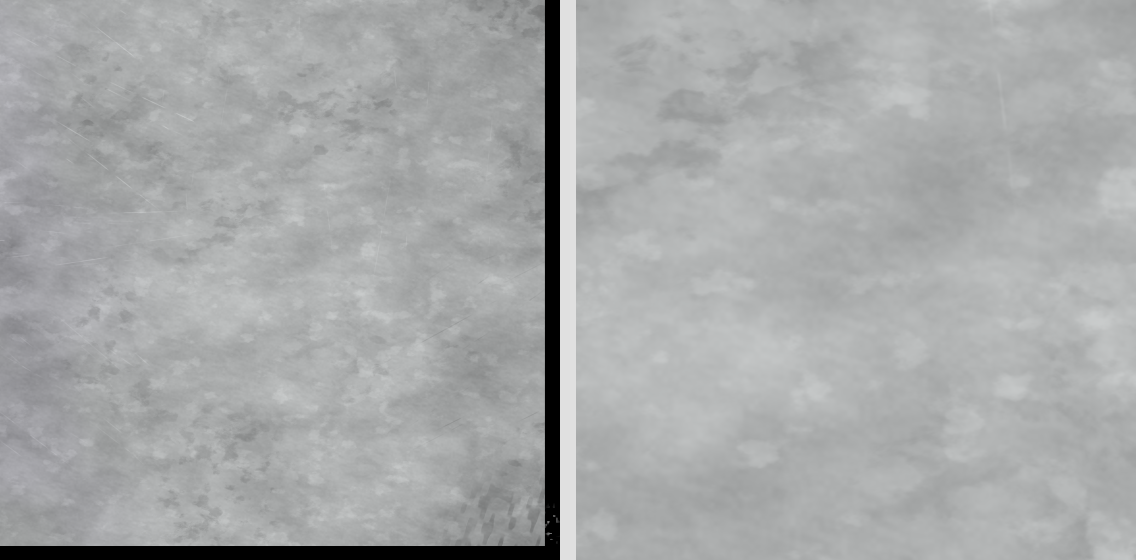
Left, the full canvas; right, a detail of the centre.
Reproduce this texture procedurally as a three.js fragment shader.

```glsl
// Worn grey concrete sheet with a black margin at the right and bottom.
// Broad tone fields carry layered noise: clouds, mottling, dark flakes and
// fine slanted grain, crossed by faint families of looped pale scratches.

#define BASE_TONE 0.663
#define CLOUD_AMOUNT 0.15
#define MOTTLE_AMOUNT 0.15
#define GRAIN_AMOUNT 0.042
#define FLAKE_AMOUNT 0.075
#define SCRATCH_AMOUNT 0.075
#define SCRATCHES 16
#define SHEET_RIGHT 0.973
#define SHEET_BOTTOM 0.025
#define EDGE 0.001

varying vec2 vUv;

float hash(vec2 p) {
  vec3 q = fract(vec3(p.xyx) * 0.1031);
  q += dot(q, q.yzx + 33.33);
  return fract((q.x + q.y) * q.z);
}

float noise(vec2 p) {
  vec2 i = floor(p), f = fract(p);
  f = f * f * f * (f * (f * 6.0 - 15.0) + 10.0);
  float low = mix(hash(i), hash(i + vec2(1.0, 0.0)), f.x);
  float high = mix(hash(i + vec2(0.0, 1.0)), hash(i + vec2(1.0, 1.0)), f.x);
  return mix(low, high, f.y);
}

mat2 rotation(float a) {
  return mat2(cos(a), sin(a), -sin(a), cos(a));
}

float fbm(vec2 p) {
  float sum = 0.0, weight = 0.5;
  for (int i = 0; i < 5; i++) {
    sum += weight * noise(p);
    p = rotation(0.45) * p * 2.03 + 17.3;
    weight *= 0.5;
  }
  return sum / 0.97;
}

// Soft round field: 1 at the centre, 0 beyond the radii.
float blob(vec2 p, vec2 centre, vec2 radii) {
  return 1.0 - smoothstep(0.0, 1.0, length((p - centre) / radii));
}

// Thin stroke with tapering ends, at an angle through a centre.
float stroke(vec2 p, vec2 centre, float angle, float halfLength, float width) {
  vec2 q = rotation(-angle) * (p - centre);
  float taper = 1.0 - smoothstep(0.3, 1.0, abs(q.x) / halfLength);
  return taper * (1.0 - smoothstep(0.0, width, abs(q.y)));
}

// A family of roughly parallel scratches scattered over a box.
float scratches(vec2 p, vec2 corner, vec2 size, float angle, float seed) {
  float sum = 0.0;
  for (int i = 0; i < SCRATCHES; i++) {
    vec2 id = vec2(float(i) * 3.7 + 1.0, seed);
    vec2 centre = corner + size * vec2(hash(id), hash(id + 41.0));
    float turn = angle + 0.3 * (hash(id + 83.0) - 0.5);
    float reach = mix(0.02, 0.14, pow(hash(id + 127.0), 2.0));
    float strength = mix(0.2, 1.0, hash(id + 59.0));
    sum += strength * stroke(p, centre, turn, reach, 0.0019);
  }
  return min(sum, 1.3) * smoothstep(0.2, 0.65, noise(p * 65.0 + seed));
}

// Broad light and dark regions of the sheet.
float broadTone(vec2 p) {
  float tone = BASE_TONE;
  tone -= 0.105 * blob(p, vec2(0.94, 0.93), vec2(0.23, 0.36));
  tone -= 0.085 * blob(p, vec2(1.0, 0.02), vec2(0.34, 0.30));
  tone -= 0.050 * blob(p, vec2(0.02, 0.22), vec2(0.28, 0.30));
  tone -= 0.045 * blob(p, vec2(0.08, 0.74), vec2(0.42, 0.36));
  tone += 0.035 * blob(p, vec2(0.58, 0.70), vec2(0.36, 0.46));
  return tone;
}

void main() {
  vec2 p = vUv;
  vec2 warped = p + 0.045 * (vec2(fbm(p * 7.0 + 5.0), fbm(p * 7.0 + 31.0)) - 0.5);

  // Clouds, mottling and slanted grain
  float tone = broadTone(warped);
  tone += CLOUD_AMOUNT * (fbm(warped * vec2(4.5, 6.5) + 9.0) - 0.5);
  tone += MOTTLE_AMOUNT * (fbm(warped * vec2(15.0, 24.0) + 51.0) - 0.5);
  vec2 slanted = rotation(0.3) * p;
  float grain = 0.6 * noise(slanted * vec2(95.0, 230.0)) + 0.4 * noise(p * 290.0 + 7.0);
  tone += GRAIN_AMOUNT * (grain - 0.5);

  // Dark flakes gather in patches, mostly toward the right
  float patches = smoothstep(0.42, 0.65, fbm(p * 5.0 + 73.0) + 0.12 * (p.x - 0.5));
  float flakes = smoothstep(0.52, 0.74, fbm(warped * vec2(38.0, 55.0) + 19.0));
  tone -= FLAKE_AMOUNT * flakes * (0.2 + 0.8 * patches);
  float worn = blob(p, vec2(0.94, 0.03), vec2(0.22, 0.20));
  tone -= 0.10 * worn * smoothstep(0.5, 0.75, noise(slanted * vec2(110.0, 45.0)));

  // Pale flecks and smears
  float flecks = smoothstep(0.60, 0.78, fbm(p * vec2(32.0, 48.0) + 211.0));
  tone += 0.045 * flecks;
  tone += 0.055 * stroke(warped, vec2(0.61, 0.675), 0.03, 0.05, 0.012);

  // Scratches: upper left, middle left, lower left and a few upright
  float marks = scratches(p, vec2(0.0, 0.68), vec2(0.30, 0.30), -0.55, 11.0);
  marks += scratches(p, vec2(0.0, 0.50), vec2(0.28, 0.14), 0.02, 23.0);
  marks += 0.7 * scratches(p, vec2(0.0, 0.18), vec2(0.30, 0.24), -0.65, 37.0);
  marks += 0.5 * scratches(p, vec2(0.28, 0.55), vec2(0.60, 0.42), 1.55, 53.0);
  tone += SCRATCH_AMOUNT * marks;
  tone -= 0.06 * scratches(p, vec2(0.66, 0.22), vec2(0.30, 0.34), 0.5, 71.0);

  // Neutral grey, slightly violet toward the left
  float violet = (1.0 - smoothstep(0.0, 0.35, p.x)) * smoothstep(0.3, 0.7, fbm(p * 4.0));
  vec3 color = tone * mix(vec3(0.990, 1.002, 1.002), vec3(0.99, 0.99, 1.02), violet);

  // Black margin with a few stray specks beside the lower corner
  float sheet = smoothstep(-EDGE, EDGE, SHEET_RIGHT - p.x) * smoothstep(-EDGE, EDGE, p.y - SHEET_BOTTOM);
  float specks = smoothstep(0.74, 0.9, noise(p * 190.0)) * blob(p, vec2(0.985, 0.06), vec2(0.02, 0.05));
  gl_FragColor = vec4(mix(vec3(0.6 * specks), color, sheet), 1.0);
}
```
